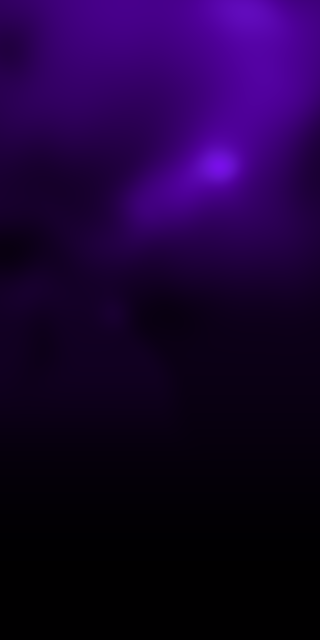
A Shadertoy shader for this background:

```glsl
// Violet nebula light drifting down into a near-black lower half.

// Soft elliptical falloff around a centre
float glow(vec2 p, vec2 centre, vec2 radius) {
    vec2 d = (p - centre) / radius;
    return exp(-dot(d, d));
}

// Distance to a line segment
float segment(vec2 p, vec2 a, vec2 b) {
    vec2 ab = b - a;
    return length(p - a - ab * clamp(dot(p - a, ab) / dot(ab, ab), 0.0, 1.0));
}

// Layered sines that bend the cloud outlines
vec2 warp(vec2 p) {
    float size = 0.016;
    for (int i = 0; i < 3; i++) {
        p += size * sin(p.yx * vec2(9.0, 11.0) * (0.016 / size) + vec2(1.3, 4.1) * float(i + 1));
        size *= 0.55;
    }
    return p;
}

void mainImage(out vec4 fragColor, in vec2 fragCoord) {
    vec2 uv = fragCoord / iResolution.xy * vec2(1.0, 2.0);
    vec2 p = warp(uv);

    // Vertical fade from black to violet
    float light = 0.005 + 0.085 * smoothstep(0.2, 1.0, uv.y)
                + 0.11 * smoothstep(0.95, 1.4, uv.y)
                + 0.13 * smoothstep(1.4, 2.0, uv.y);

    // Broad clouds
    light += 0.20 * glow(p, vec2(0.36, 2.02), vec2(0.30, 0.26));
    light += 0.10 * glow(p, vec2(0.15, 1.68), vec2(0.22, 0.20));
    light += 0.20 * glow(p, vec2(0.88, 1.86), vec2(0.32, 0.26));
    light += 0.21 * glow(p, vec2(0.74, 1.53), vec2(0.25, 0.28));
    light += 0.06 * glow(p, vec2(0.72, 1.23), vec2(0.32, 0.16));

    // Slanted streak and its upward continuation
    float streak = segment(p, vec2(0.47, 1.35), vec2(0.68, 1.46)) / 0.095;
    float plume = segment(p, vec2(0.70, 1.50), vec2(0.82, 1.74)) / 0.15;
    light += 0.24 * exp(-streak * streak) + 0.08 * exp(-plume * plume);
    light += 0.07 * glow(p, vec2(0.33, 1.25), vec2(0.13, 0.08));

    // Bright cores
    light += 0.20 * glow(uv, vec2(0.695, 1.477), vec2(0.058, 0.046));
    light += 0.20 * glow(p, vec2(0.76, 1.97), vec2(0.15, 0.095));

    // Faint veil on the lower left, bounded by a diagonal edge
    float edge = 0.42 + 0.45 * (1.03 - uv.y) + 0.02 * sin(uv.y * 17.0);
    float veil = smoothstep(0.54, 0.85, uv.y) * (1.0 - smoothstep(1.03, 1.22, uv.y));
    light += 0.045 * veil * smoothstep(-0.05, 0.06, edge - uv.x);
    light += 0.05 * glow(uv, vec2(0.36, 1.016), vec2(0.055, 0.05));
    light += 0.04 * glow(p, vec2(0.08, 1.09), vec2(0.09, 0.08));

    // Dark hollows
    light *= 1.0 - 0.35 * glow(p, vec2(0.03, 1.84), vec2(0.10, 0.10));
    light *= 1.0 - 0.60 * glow(p, vec2(0.01, 1.21), vec2(0.15, 0.09));
    light *= 1.0 - 0.25 * glow(p, vec2(0.20, 1.42), vec2(0.22, 0.12));
    light *= 1.0 - 0.35 * glow(p, vec2(0.52, 1.01), vec2(0.12, 0.08));
    light *= 1.0 - 0.30 * glow(p, vec2(1.02, 1.52), vec2(0.10, 0.18));
    light *= 1.0 - 0.25 * glow(p, vec2(0.12, 0.89), vec2(0.06, 0.12));

    // Violet ramp, slightly paler in the brightest parts
    vec3 violet = light * vec3(0.515, 0.0, 1.0);
    violet.g = 0.06 * smoothstep(0.58, 0.82, light);
    fragColor = vec4(clamp(violet, 0.0, 1.0), 1.0);
}
```
